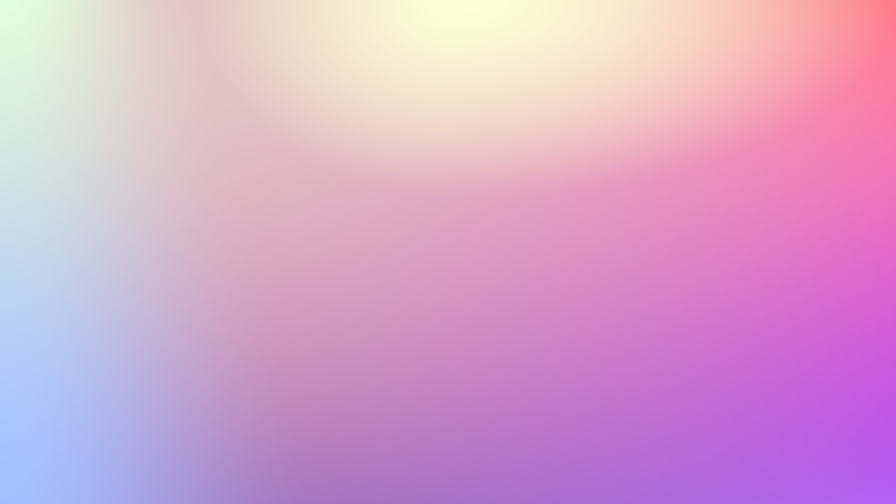
Give the GLSL for this background, as a WebGL 1 fragment shader.

```glsl
precision highp float;
// Soft pastel gradient: mint-to-blue left, rose-to-violet right, cream glow at the top.

uniform vec2 u_resolution;

// Smooth cubic curve through four colours spaced evenly from y = 0 to y = 1.
vec3 colorColumn(vec3 bottom, vec3 lower, vec3 upper, vec3 top, float y) {
  float a = 3.0 * y;
  float b = a - 1.0;
  float c = a - 2.0;
  float d = a - 3.0;
  return -bottom * b * c * d / 6.0 + lower * a * c * d / 2.0
         - upper * a * b * d / 2.0 + top * a * b * c / 6.0;
}

// Elliptical glow with a separate radius on each side and a feathered rim.
float ellipseGlow(vec2 p, vec2 center, float leftRadius, float rightRadius, float height) {
  vec2 offset = p - center;
  float width = offset.x < 0.0 ? leftRadius : rightRadius;
  float dist = length(offset / vec2(width, height));
  float glow = max(0.0, 1.0 - pow(dist, 1.5));
  return 1.08 * glow * glow / (glow + 0.08);
}

void main() {
  vec2 uv = gl_FragCoord.xy / u_resolution;

  // Vertical colour ramps
  vec3 leftColor = colorColumn(vec3(0.64, 0.75, 1.00), vec3(0.71, 0.81, 0.97),
                               vec3(0.82, 0.90, 0.89), vec3(0.88, 1.00, 0.88), uv.y);
  vec3 middleColor = colorColumn(vec3(0.65, 0.46, 0.74), vec3(0.81, 0.60, 0.74),
                                 vec3(0.88, 0.73, 0.76), vec3(0.89, 0.77, 0.76), uv.y);
  vec3 rightColor = colorColumn(vec3(0.70, 0.38, 0.96), vec3(0.82, 0.36, 0.85),
                                vec3(0.95, 0.46, 0.72), vec3(1.00, 0.48, 0.53), uv.y);

  // Horizontal blend; the cool left band widens toward the bottom
  float rightBlend = pow(clamp((uv.x - 0.25) / 0.75, 0.0, 1.0), 1.5);
  float leftReach = mix(0.38, 0.23, uv.y);
  float leftBlend = 1.0 - smoothstep(0.0, leftReach, uv.x);
  vec3 color = mix(middleColor, rightColor, rightBlend);
  color = mix(color, leftColor, leftBlend);

  // Cream light along the top edge
  vec3 cream = vec3(0.99, 1.00, 0.84);
  float glow = ellipseGlow(uv, vec2(0.51, 1.0), 0.29, 0.50, 0.40);
  color = mix(color, cream, glow);

  gl_FragColor = vec4(clamp(color, 0.0, 1.0), 1.0);
}
```
